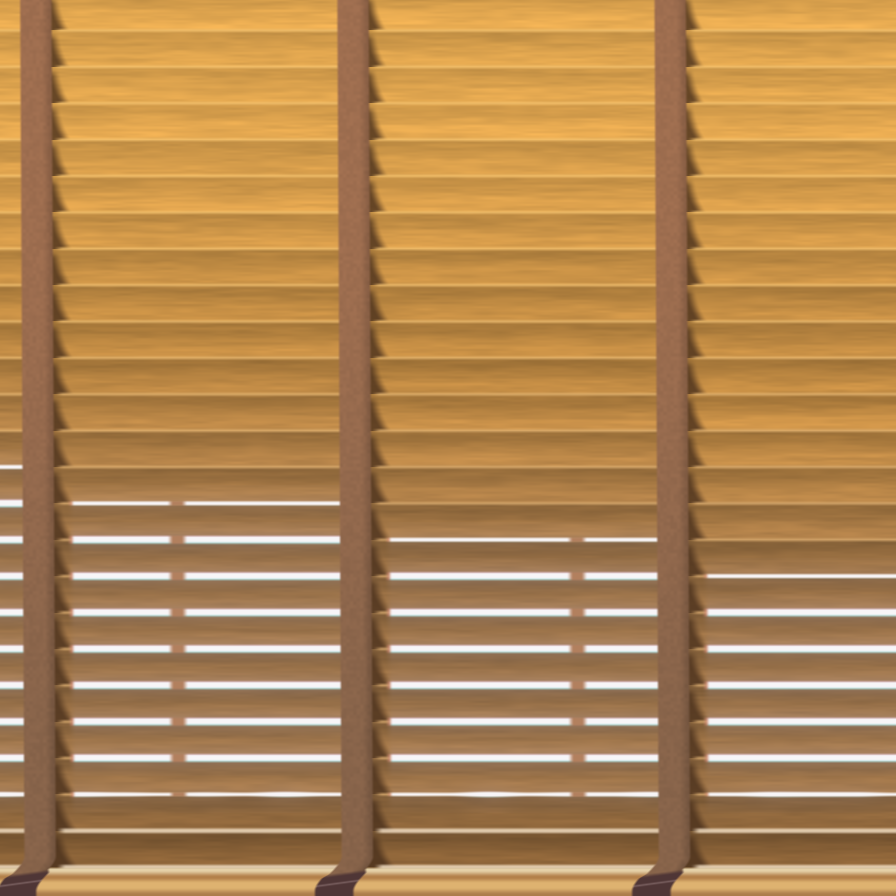
Write a Shadertoy shader that draws this pattern.

```glsl
// Wooden venetian blind with cloth tapes and daylight showing between the lower slats
#define SLAT_PITCH 0.0406
#define FIRST_EDGE 0.0340
#define TAPE_PITCH 0.3540
#define TAPE_HALF 0.0175
#define GAP_HALF 0.0043
#define FIRST_GAP 13.0
#define LAST_GAP 21.0
#define RAIL_TOP 0.9690
#define SOFTNESS 0.0016
#define GRAIN 0.07

float hash(vec2 p) {
    vec3 q = fract(p.xyx * vec3(0.1031, 0.1030, 0.0973));
    q += dot(q, q.yzx + 33.33);
    return fract((q.x + q.y) * q.z);
}

float noise(vec2 p) {
    vec2 i = floor(p), f = fract(p);
    f = f * f * (3.0 - 2.0 * f);
    return mix(mix(hash(i), hash(i + vec2(1, 0)), f.x),
               mix(hash(i + vec2(0, 1)), hash(i + vec2(1, 1)), f.x), f.y);
}

// Coverage of the region where the signed distance is negative
float cover(float dist, float soft) {
    return 1.0 - smoothstep(-soft, soft, dist);
}

// Slat face: gold above, duller brown below, shaded under each edge
vec3 slatColor(vec2 p, float t, float slat, float bay) {
    vec3 wood = mix(vec3(0.88, 0.65, 0.31), vec3(0.78, 0.56, 0.27), smoothstep(0.05, 0.45, p.y));
    float lower = smoothstep(0.36, 0.62, p.y - 0.03 * bay);
    wood = mix(wood, vec3(0.63, 0.46, 0.28), lower);
    wood = mix(wood, vec3(0.50, 0.35, 0.19), 0.7 * smoothstep(0.87, 0.95, p.y));
    float depth = mix(0.12, 0.22, smoothstep(0.1, 0.5, p.y));
    wood *= 1.03 - depth * (1.0 - smoothstep(0.05, 0.85, t));
    float grain = 0.6 * noise(vec2(p.x * 14.0 + slat * 7.3, p.y * 240.0))
                + 0.4 * noise(vec2(p.x * 45.0 + slat * 3.1, p.y * 420.0));
    wood *= 1.0 + GRAIN * (2.0 * grain - 1.0);
    return wood * (0.97 + 0.06 * hash(vec2(slat, 5.0)));
}

// Bottom rail: pale top edge over tan wood
vec3 railColor(float down) {
    vec3 c = mix(vec3(0.90, 0.82, 0.66), vec3(0.70, 0.50, 0.29), smoothstep(0.002, 0.010, down));
    c = mix(c, vec3(0.87, 0.70, 0.44), smoothstep(0.010, 0.017, down));
    return mix(c, vec3(0.68, 0.49, 0.30), smoothstep(0.021, 0.030, down));
}

void mainImage(out vec4 fragColor, in vec2 fragCoord) {
    vec2 p = fragCoord / iResolution.xy;
    p.y = 1.0 - p.y; // measured downward from the head of the blind
    float soft = max(SOFTNESS, 0.8 / iResolution.y);

    // Slat rows and the nearest slat edge
    float row = (p.y - FIRST_EDGE) / SLAT_PITCH;
    float slat = floor(row), t = fract(row);
    float edge = floor(row + 0.5);
    float d = (row - edge) * SLAT_PITCH;

    // Bays between tapes, which lean slightly to the right
    float x = p.x - mix(0.040, 0.045, p.y);
    float bay = floor(x / TAPE_PITCH);
    float f = x - bay * TAPE_PITCH;

    vec3 col = slatColor(p, t, slat, bay);

    // Scalloped shadow beside each tape
    float reach = TAPE_HALF + mix(0.006, 0.021, t * t) * mix(0.8, 1.1, p.y);
    float shadow = 1.0 - smoothstep(reach - 0.009, reach + 0.005, f);
    col = mix(col, vec3(0.29, 0.19, 0.11), 0.82 * shadow * smoothstep(0.0, 0.3, t));

    // Lit lip along every slat edge
    vec3 lip = mix(vec3(0.95, 0.75, 0.42), vec3(0.83, 0.65, 0.42), smoothstep(0.2, 0.6, p.y));
    float late = step(LAST_GAP + 0.5, edge);
    lip = mix(lip, vec3(0.93, 0.85, 0.74), late);
    float lipMask = cover(abs(d) - mix(0.0015, 0.0025, late), soft * 1.3);
    col = mix(col, lip, 0.85 * lipMask * smoothstep(TAPE_HALF, TAPE_HALF + 0.012, f));

    // Daylight gaps: open lower down, one row later in each bay to the right
    float first = FIRST_GAP + bay;
    float open = step(first, edge) * step(edge, LAST_GAP);
    float amount = edge == first ? 0.5 : 1.0;
    if (edge == LAST_GAP) amount = 0.35 + 0.35 * noise(vec2(p.x * 22.0, 4.0));
    float ends = smoothstep(TAPE_HALF + 0.014, TAPE_HALF + 0.024, f);
    float cord = cover(abs(f - 0.155 - 0.092 * bay) - 0.008, 0.004);
    float halo = open * amount * exp(-abs(d) / 0.010);
    col = mix(col, vec3(0.64, 0.54, 0.50), 0.65 * halo * ends);
    float gap = open * cover(abs(d) - GAP_HALF * amount, soft * 1.2);
    vec3 light = mix(vec3(0.97, 0.96, 0.97), vec3(0.66, 0.87, 0.86), smoothstep(0.001, 0.005, d));
    light = mix(light, vec3(0.90, 0.78, 0.84), smoothstep(0.002, 0.005, -d));
    light = mix(vec3(0.92, 0.58, 0.50), light, smoothstep(0.3, 1.0, ends));
    light = mix(light, vec3(0.70, 0.50, 0.37), cord);
    col = mix(col, light, gap * ends);

    // Bottom rail
    col = mix(col, railColor(p.y - RAIL_TOP), cover(RAIL_TOP - p.y, soft));

    // Cloth tapes, pulled left where they fold under the rail
    float tx = x + 0.026 * smoothstep(0.955, 0.995, p.y);
    float side = tx - floor(tx / TAPE_PITCH + 0.5) * TAPE_PITCH;
    vec3 cloth = mix(vec3(0.62, 0.43, 0.31), vec3(0.53, 0.39, 0.29), smoothstep(0.2, 0.9, p.y));
    cloth *= 1.0 - 0.14 * smoothstep(0.3, 1.0, side / TAPE_HALF);
    cloth *= 0.97 + 0.06 * noise(p * 260.0);
    float fold = smoothstep(0.972, 0.978, p.y + 0.15 * side);
    cloth = mix(cloth, vec3(0.31, 0.21, 0.21), fold);
    cloth += 0.16 * fold * cover(abs(p.y + 0.15 * side - 0.986) - 0.001, soft);
    col = mix(col, cloth, cover(abs(side) - TAPE_HALF - 0.004 * fold, soft * 1.3));

    fragColor = vec4(clamp(col, 0.0, 1.0), 1.0);
}
```
